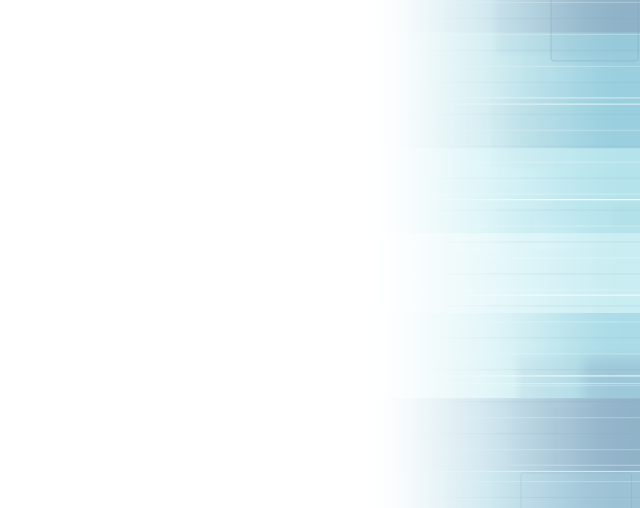
This background is drawn by a Shadertoy shader. Its source:

```glsl
// White field fading at the right into stacked icy blue bands with fine streaks.

const vec3 WHITE = vec3(1.0);
const vec3 SLATE = vec3(0.50, 0.62, 0.73);
const vec2 PALE_FADE = vec2(0.565, 0.83);   // white to pale tint
const vec2 DEEP_FADE = vec2(0.74, 0.98);    // pale tint to edge colour
const float RULE_PERIOD = 0.0629;
const float RULE_OFFSET = 0.0361;
const float LINE_HALF = 0.0009;
const int BANDS = 7;
const int STREAKS = 8;
const int TILES = 22;

// Lower edge of each band, from the top down
const float BAND_FLOOR[BANDS] = float[](0.936, 0.708, 0.541, 0.384, 0.216, 0.072, 0.0);

const vec3 PALE[BANDS] = vec3[](
    vec3(0.79, 0.90, 0.93), vec3(0.81, 0.925, 0.945), vec3(0.84, 0.95, 0.965),
    vec3(0.90, 0.97, 0.98), vec3(0.87, 0.96, 0.97), vec3(0.79, 0.89, 0.925),
    vec3(0.79, 0.90, 0.935));

const vec3 DEEP[BANDS] = vec3[](
    vec3(0.57, 0.71, 0.79), vec3(0.60, 0.81, 0.87), vec3(0.71, 0.89, 0.925),
    vec3(0.79, 0.93, 0.95), vec3(0.67, 0.86, 0.905), vec3(0.57, 0.70, 0.785),
    vec3(0.61, 0.76, 0.835));

// Bright streaks: height, strength
const vec2 STREAK[STREAKS] = vec2[](
    vec2(0.808, 0.30), vec2(0.795, 0.50), vec2(0.607, 0.90), vec2(0.419, 0.55),
    vec2(0.260, 0.60), vec2(0.245, 0.40), vec2(0.084, 0.30), vec2(0.072, 0.55));

float hash(float n) {
    return fract(sin(n * 127.1) * 43758.5453);
}

float lineMask(float d, float halfWidth, float px) {
    float w = max(halfWidth, 0.5 * px);
    return 1.0 - smoothstep(w - 0.5 * px, w + 0.5 * px, abs(d));
}

float boxDistance(vec2 p, vec2 lo, vec2 hi, float radius) {
    vec2 q = abs(p - 0.5 * (lo + hi)) - 0.5 * (hi - lo) + radius;
    return length(max(q, 0.0)) + min(max(q.x, q.y), 0.0) - radius;
}

vec3 bandColour(vec2 uv, float px) {
    float pale = smoothstep(PALE_FADE.x, PALE_FADE.y, uv.x);
    float deep = smoothstep(DEEP_FADE.x, DEEP_FADE.y, uv.x);
    vec3 col = WHITE;
    for (int i = 0; i < BANDS; i++) {
        vec3 band = mix(mix(WHITE, PALE[i], pale), DEEP[i], deep);
        float ceilingY = i == 0 ? 2.0 : BAND_FLOOR[max(i - 1, 0)];
        float below = 1.0 - smoothstep(-0.5 * px, 0.5 * px, uv.y - ceilingY);
        col = mix(col, band, below);
    }
    return col;
}

// Faint translucent tiles with a crisp left side
float tileShade(vec2 uv) {
    float shade = 0.0;
    for (int i = 0; i < TILES; i++) {
        float n = float(i) + 1.0;
        float left = mix(0.62, 0.97, hash(n));
        float mid = hash(n + 37.0);
        float halfHeight = mix(0.02, 0.08, hash(n + 71.0));
        float rows = 1.0 - smoothstep(halfHeight - 0.006, halfHeight, abs(uv.y - mid));
        float cols = smoothstep(left, left + 0.004, uv.x)
                   * (1.0 - smoothstep(left + 0.03, left + 0.14, uv.x));
        shade += rows * cols * (hash(n + 11.0) - 0.5);
    }
    return shade;
}

void mainImage(out vec4 fragColor, in vec2 fragCoord) {
    vec2 uv = fragCoord / iResolution.xy;
    float px = 1.0 / iResolution.y;
    float aspect = iResolution.x / iResolution.y;
    vec2 p = vec2(uv.x * aspect, uv.y);
    float reach = smoothstep(0.62, 0.90, uv.x);

    vec3 col = bandColour(uv, px);

    // Darker patches on the fourth blue step and under the top rim
    float patchRows = smoothstep(0.215, 0.218, uv.y) * (1.0 - smoothstep(0.27, 0.32, uv.y));
    float patchCols = 0.10 * smoothstep(0.80, 0.82, uv.x) + 0.22 * smoothstep(0.895, 0.93, uv.x);
    col = mix(col, SLATE, patchRows * patchCols);
    float rimTile = smoothstep(0.885, 0.90, uv.y) * smoothstep(0.765, 0.785, uv.x);
    col = mix(col, SLATE, 0.07 * rimTile);
    col += 0.025 * reach * tileShade(uv);

    // Alternating dark and light rules
    float phase = (1.0 - uv.y - RULE_OFFSET) / RULE_PERIOD;
    float darkRule = (fract(phase + 0.5) - 0.5) * RULE_PERIOD;
    float lightRule = (fract(phase) - 0.5) * RULE_PERIOD;
    col = mix(col, SLATE, 0.16 * reach * lineMask(darkRule, LINE_HALF, px));
    col = mix(col, WHITE, 0.28 * reach * lineMask(lightRule, LINE_HALF, px));

    // Bright streaks
    for (int i = 0; i < STREAKS; i++) {
        float glow = lineMask(uv.y - STREAK[i].x, 1.5 * LINE_HALF, px);
        col = mix(col, WHITE, STREAK[i].y * reach * glow);
    }

    // Thin outlined panels in the right corners
    float topPanel = boxDistance(p, vec2(0.861 * aspect, 0.880), vec2(0.997 * aspect, 1.1), 0.006);
    float lowPanel = boxDistance(p, vec2(0.814 * aspect, -0.1), vec2(0.987 * aspect, 0.069), 0.004);
    col = mix(col, SLATE, 0.38 * lineMask(topPanel, LINE_HALF, px));
    col = mix(col, SLATE, 0.24 * lineMask(lowPanel, LINE_HALF, px));
    col = mix(col, SLATE, 0.05 * (1.0 - smoothstep(-px, px, topPanel)));

    fragColor = vec4(clamp(col, 0.0, 1.0), 1.0);
}
```
